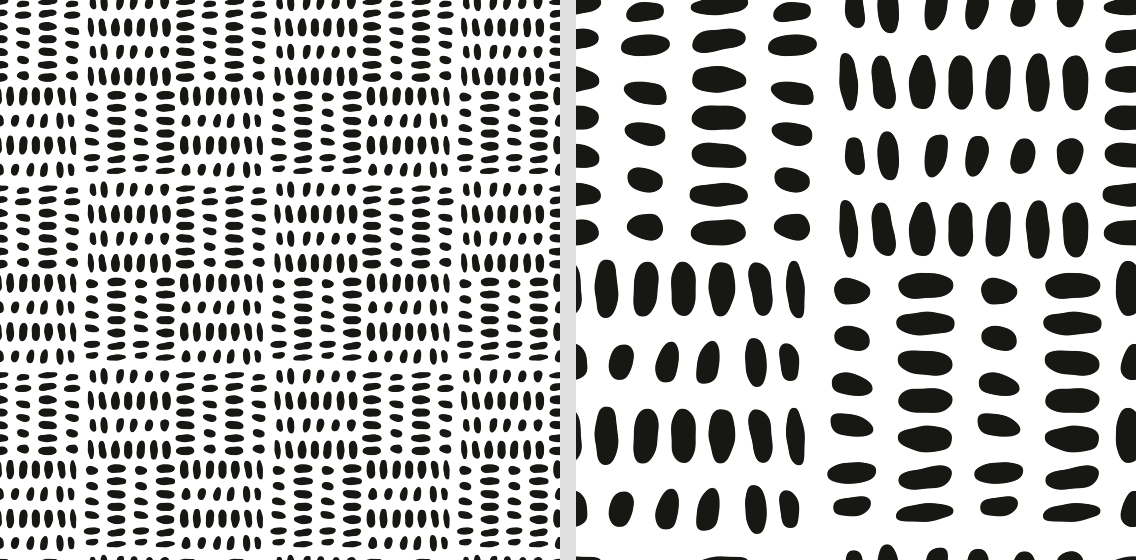
Left, the full canvas; right, a detail of the centre.
This pattern is drawn by a WebGL 2 fragment shader. Its source:

```glsl
#version 300 es
precision highp float;

uniform vec2 u_resolution;
out vec4 outColor;

const vec3 PAPER = vec3(1.0);
const vec3 INK = vec3(0.09, 0.09, 0.08);
const float REPEATS = 3.0;                   // tiles across and down, 2 x 2 blocks each
const vec2 ORIGIN = vec2(-0.0202, 0.0124);   // lower left corner of a tile
const float PAIR_OFFSET = 0.2625;            // block centre to centre of a row pair
const float ROW_OFFSET = 0.131;              // pair centre to each of its rows
const float ROUNDNESS = 2.35;                // superellipse exponent
const float WOBBLE = 0.010;
const float WOBBLE_SCALE = 11.0;
const float EDGE_PIXELS = 0.6;

// Marks in block units: position along the row, half width, half height, lean
const int LONG_COUNT = 7;
const vec4 LONG_MARKS[LONG_COUNT] = vec4[](
    vec4(-0.406, 0.045, 0.099, -0.05), vec4(-0.271, 0.040, 0.102, 0.00),
    vec4(-0.130, 0.044, 0.099, 0.08), vec4(0.005, 0.045, 0.099, 0.00),
    vec4(0.141, 0.046, 0.098, 0.04), vec4(0.281, 0.039, 0.095, -0.12),
    vec4(0.406, 0.031, 0.103, -0.06));
const float LONG_TAPER[LONG_COUNT] = float[](0.0, 0.05, 0.06, -0.05, 0.12, 0.05, -0.1);

const int SHORT_COUNT = 6;
const vec4 SHORT_MARKS[SHORT_COUNT] = vec4[](
    vec4(-0.383, 0.043, 0.063, 0.00), vec4(-0.216, 0.042, 0.065, 0.08),
    vec4(-0.052, 0.041, 0.071, 0.10), vec4(0.094, 0.042, 0.076, 0.15),
    vec4(0.263, 0.039, 0.087, -0.06), vec4(0.385, 0.035, 0.066, -0.10));
const float SHORT_TAPER[SHORT_COUNT] = float[](-0.25, 0.0, -0.15, -0.2, 0.12, 0.0);

vec2 gradientAt(vec2 cell) {
    float angle = 6.2832 * fract(sin(dot(cell, vec2(127.1, 311.7))) * 4375.85);
    return vec2(cos(angle), sin(angle));
}

float gradientNoise(vec2 p) {
    vec2 i = floor(p), f = fract(p);
    vec2 s = f * f * f * (f * (f * 6.0 - 15.0) + 10.0);
    vec2 e = vec2(1.0, 0.0);
    float bottom = mix(dot(gradientAt(i), f),
                       dot(gradientAt(i + e), f - e), s.x);
    float top = mix(dot(gradientAt(i + e.yx), f - e.yx),
                    dot(gradientAt(i + 1.0), f - 1.0), s.x);
    return mix(bottom, top, s.y);
}

// Approximate signed distance to a leaning, tapered superellipse
float markDistance(vec2 p, vec4 mark, float taper) {
    p.x -= mark.x + mark.w * p.y;
    vec2 radius = mark.yz;
    radius.x *= 1.0 + taper * clamp(p.y / radius.y, -1.0, 1.0);
    vec2 q = max(abs(p) / radius, 0.001);
    vec2 powers = pow(q, vec2(ROUNDNESS));
    float level = pow(powers.x + powers.y, 1.0 / ROUNDNESS);
    vec2 slope = powers / q / radius * pow(level, 1.0 - ROUNDNESS);
    return (level - 1.0) / length(slope);
}

// Turns each of the four blocks of a tile by a quarter, around the tile
vec2 turnBlock(vec2 p, vec2 block) {
    vec2 turned = block.x == block.y ? p : vec2(-p.y, p.x);
    return block.y > 0.5 ? -turned : turned;
}

float blockDistance(vec2 p) {
    // Fold the two row pairs together
    p.y -= p.y > 0.0 ? PAIR_OFFSET : -PAIR_OFFSET;

    // Hand-drawn outline
    vec2 n = p * WOBBLE_SCALE;
    p += WOBBLE * vec2(gradientNoise(n + 17.3), gradientNoise(n + 41.7));

    float d = 1.0;
    vec2 row = vec2(0.0, ROW_OFFSET);
    for (int i = 0; i < LONG_COUNT; i++)
        d = min(d, markDistance(p - row, LONG_MARKS[i], LONG_TAPER[i]));
    for (int i = 0; i < SHORT_COUNT; i++)
        d = min(d, markDistance(p + row, SHORT_MARKS[i], SHORT_TAPER[i]));
    return d;
}

void main() {
    float canvas = min(u_resolution.x, u_resolution.y);
    float blocks = 2.0 * REPEATS;
    vec2 grid = (gl_FragCoord.xy / canvas - ORIGIN) * blocks;
    vec2 local = turnBlock(fract(grid) - 0.5, mod(floor(grid), 2.0));

    float edge = EDGE_PIXELS * blocks / canvas;
    float ink = 1.0 - smoothstep(-edge, edge, blockDistance(local));
    outColor = vec4(mix(PAPER, INK, ink), 1.0);
}
```
